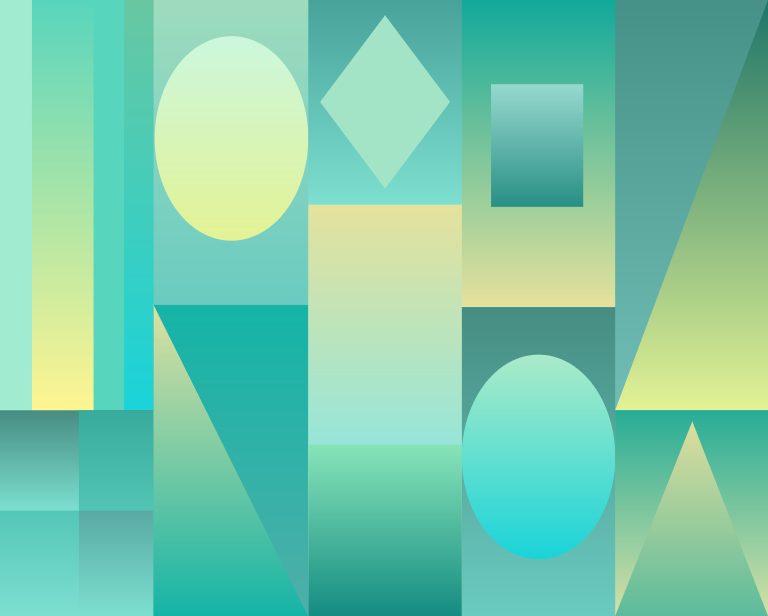
Reproduce this background procedurally as a WebGL 1 fragment shader.

```glsl
precision highp float;
// Geometric mosaic: five columns of gradient panels with ovals, diamonds and triangles.

uniform vec2 u_resolution;

// The canvas is a grid of 5 by 4 cells, origin at the lower left.
const vec2 GRID = vec2(5.0, 4.0);
const float TOP = 4.0;
const float LEDGE = 1.336; // shared floor of the outer columns

const vec3 MINT = vec3(0.63, 0.92, 0.82);
const vec3 SEAFOAM = vec3(0.345, 0.835, 0.74);
const vec3 AQUA = vec3(0.49, 0.875, 0.815);
const vec3 CYAN = vec3(0.10, 0.83, 0.85);
const vec3 TEAL = vec3(0.08, 0.705, 0.655);
const vec3 SLATE = vec3(0.275, 0.55, 0.51);
const vec3 LAGOON = vec3(0.415, 0.796, 0.755);
const vec3 SAND = vec3(0.90, 0.885, 0.61);
const vec3 LIME = vec3(0.89, 0.95, 0.58);

// Signed distances, negative inside
float boxDist(vec2 p, vec2 center, vec2 halfSize) {
  vec2 d = abs(p - center) - halfSize;
  return max(d.x, d.y);
}

float ovalDist(vec2 p, vec2 center, vec2 radii) {
  vec2 q = (p - center) / radii;
  float k = length(q);
  return k * (k - 1.0) / max(length(q / radii), 1e-4);
}

float diamondDist(vec2 p, vec2 center, vec2 radii) {
  vec2 q = abs(p - center) / radii;
  return (q.x + q.y - 1.0) * radii.x * radii.y / length(radii);
}

float edgeDist(vec2 p, vec2 a, vec2 b) {
  return dot(p - a, normalize(vec2(b.y - a.y, a.x - b.x)));
}

// Corners run counterclockwise
float triangleDist(vec2 p, vec2 a, vec2 b, vec2 c) {
  return max(edgeDist(p, a, b), max(edgeDist(p, b, c), edgeDist(p, c, a)));
}

vec3 fade(float y, float top, float bottom, vec3 upper, vec3 lower) {
  return mix(upper, lower, clamp((top - y) / (top - bottom), 0.0, 1.0));
}

void paint(inout vec3 color, float dist, vec3 fill) {
  float pixel = GRID.x / u_resolution.x;
  color = mix(color, fill, clamp(0.5 - dist / pixel, 0.0, 1.0));
}

// Fills everything right of and below a corner; later panels overlap it
void panel(inout vec3 color, vec2 p, vec2 corner, float bottom, vec3 upper, vec3 lower) {
  float dist = max(corner.x - p.x, p.y - corner.y);
  paint(color, dist, fade(p.y, corner.y, bottom, upper, lower));
}

void main() {
  vec2 p = gl_FragCoord.xy / u_resolution * GRID;
  vec3 color = MINT;
  vec2 ovalRadii = vec2(0.5, 0.664);

  // Column 1: vertical stripes over four tiles
  panel(color, p, vec2(0.208, TOP), LEDGE, SEAFOAM, vec3(1.0, 0.96, 0.57));
  panel(color, p, vec2(0.609, TOP), LEDGE, SEAFOAM, SEAFOAM);
  panel(color, p, vec2(0.807, TOP), LEDGE, vec3(0.41, 0.78, 0.63), CYAN);
  panel(color, p, vec2(0.0, LEDGE), 0.684, SLATE, AQUA);
  panel(color, p, vec2(0.514, LEDGE), 0.684, vec3(0.22, 0.67, 0.615), vec3(0.32, 0.77, 0.71));
  panel(color, p, vec2(0.0, 0.684), 0.0, vec3(0.33, 0.775, 0.72), AQUA);
  panel(color, p, vec2(0.514, 0.684), 0.0, vec3(0.345, 0.665, 0.64), AQUA);

  // Column 2: pale oval over a diagonal split
  panel(color, p, vec2(1.0, TOP), 2.02, vec3(0.62, 0.86, 0.745), LAGOON);
  paint(color, ovalDist(p, vec2(1.507, 3.101), ovalRadii),
        fade(p.y, 3.765, 2.437, vec3(0.80, 0.97, 0.87), LIME));
  panel(color, p, vec2(1.0, 2.02), 0.0, TEAL, vec3(0.31, 0.685, 0.66));
  paint(color, triangleDist(p, vec2(1.0, 0.0), vec2(2.005, 0.0), vec2(1.0, 2.02)),
        fade(p.y, 2.02, 0.0, vec3(0.87, 0.88, 0.63), TEAL));

  // Column 3: diamond over two plain panels
  panel(color, p, vec2(2.007, TOP), 2.671, vec3(0.28, 0.635, 0.605), AQUA);
  paint(color, diamondDist(p, vec2(2.507, 3.338), vec2(0.423, 0.563)), vec3(0.64, 0.894, 0.78));
  panel(color, p, vec2(2.007, 2.671), 1.114, SAND, vec3(0.59, 0.90, 0.85));
  panel(color, p, vec2(2.007, 1.114), 0.0, vec3(0.53, 0.894, 0.725), vec3(0.08, 0.55, 0.51));

  // Column 4: square window over a bright oval
  panel(color, p, vec2(3.007, TOP), 2.006, vec3(0.07, 0.66, 0.605), SAND);
  paint(color, boxDist(p, vec2(3.497, 3.055), vec2(0.3, 0.398)),
        fade(p.y, 3.453, 2.657, vec3(0.59, 0.85, 0.81), vec3(0.16, 0.56, 0.52)));
  panel(color, p, vec2(3.007, 2.006), 0.0, SLATE, LAGOON);
  paint(color, ovalDist(p, vec2(3.506, 1.033), ovalRadii),
        fade(p.y, 1.697, 0.369, vec3(0.67, 0.92, 0.785), CYAN));

  // Column 5: tall slope over a peak
  panel(color, p, vec2(4.005, TOP), LEDGE, vec3(0.275, 0.57, 0.53), vec3(0.44, 0.745, 0.715));
  paint(color, triangleDist(p, vec2(4.005, LEDGE), vec2(5.0, LEDGE), vec2(5.0, TOP)),
        fade(p.y, TOP, LEDGE, vec3(0.12, 0.46, 0.41), LIME));
  panel(color, p, vec2(4.005, LEDGE), 0.0, vec3(0.15, 0.675, 0.59), vec3(0.84, 0.88, 0.65));
  paint(color, triangleDist(p, vec2(4.005, 0.0), vec2(5.0, 0.0), vec2(4.507, 1.264)),
        fade(p.y, 1.264, 0.0, vec3(0.87, 0.87, 0.61), vec3(0.36, 0.733, 0.61)));

  gl_FragColor = vec4(color, 1.0);
}
```
